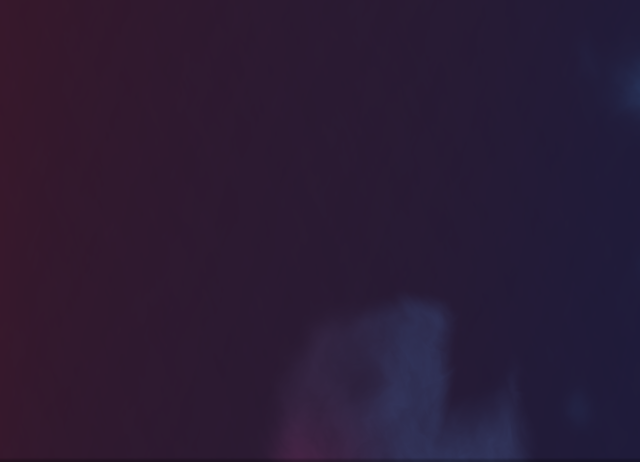
Write a Shadertoy shader that draws this background.

```glsl
// A dim wine-to-navy gradient with a soft plume of smoke rising from the
// lower edge and a few faint blue wisps at the right. Smoke shapes are smooth
// edge masks, bent and textured by layered sine waves.

#define WINE vec3(0.204, 0.094, 0.170)
#define PLUM vec3(0.160, 0.104, 0.200)
#define NAVY vec3(0.121, 0.107, 0.228)
#define SMOKE_BLUE vec3(0.196, 0.212, 0.365)
#define SMOKE_MAUVE vec3(0.226, 0.172, 0.296)
#define SMOKE_PINK vec3(0.315, 0.155, 0.298)
#define WISP_BLUE vec3(0.160, 0.225, 0.385)
#define TILT 0.12
#define EDGE_WARP 0.014
#define TEXTURE_DEPTH 0.32
#define MOTTLE 0.0028

// Layered sines, each octave bent by the last; roughly -1 to 1
float billow(vec2 p) {
    float sum = 0.0;
    float weight = 0.5;
    for (int i = 0; i < 5; i++) {
        p += 0.6 * sin(p.yx * 1.3 + float(i) * 1.7);
        sum += weight * sin(p.x) * cos(p.y);
        p = mat2(1.5, 1.1, -1.1, 1.5) * p;
        weight *= 0.6;
    }
    return sum;
}

// Upright streaks: layered sines that stay aligned with the axes
float streaks(vec2 p) {
    float sum = 0.0;
    float weight = 0.5;
    for (int i = 0; i < 4; i++) {
        float phase = float(i) * 2.3;
        sum += weight * sin(p.x + 1.2 * sin(p.y * 0.23 + phase))
                      * cos(p.y * 0.45 + 1.5 * sin(p.x * 0.37 + phase));
        p *= 1.83;
        weight *= 0.7;
    }
    return sum;
}

// Soft elliptical spot
float glow(vec2 p, vec2 center, vec2 radius) {
    vec2 d = (p - center) / radius;
    return exp(-dot(d, d));
}

// Wine at the left, navy gathering at the lower right
vec3 backdrop(vec2 uv) {
    float t = uv.x + TILT * (0.5 - uv.y);
    float warm = pow(clamp(1.0 - t / 0.62, 0.0, 1.0), 1.4);
    vec3 color = mix(PLUM, WINE, warm);
    color.r += 0.012 * exp(-uv.x / 0.05);
    return mix(color, NAVY, smoothstep(0.52, 1.10, t));
}

// Tall column with a steep left flank and a rounded top
float column(vec2 q) {
    float left = 0.398 + 0.10 * q.y + 0.42 * q.y * q.y;
    float past = max(q.x - 0.65, 0.0);
    float top = 0.362 - 0.14 * max(0.65 - q.x, 0.0) - 12.0 * past * past;
    float topSoft = mix(0.080, 0.045, smoothstep(0.50, 0.64, q.x));
    float sides = smoothstep(left - 0.005, left + 0.062, q.x)
                * (1.0 - smoothstep(0.678, 0.718, q.x));
    return sides * smoothstep(-0.012, topSoft, top - q.y);
}

// Low skirt of smoke to the right of the column, with a thin rising thread
float skirt(vec2 q) {
    float right = 0.850 - 0.18 * q.y;
    float top = 0.135 + 0.05 * glow(q, vec2(0.80, q.y), vec2(0.025, 1.0));
    float body = smoothstep(0.58, 0.70, q.x)
               * (1.0 - smoothstep(right - 0.05, right, q.x))
               * (1.0 - smoothstep(top - 0.13, top + 0.025, q.y));
    float thread = 0.32 * glow(q, vec2(0.803, 0.13), vec2(0.009, 0.065));
    return max(0.88 * body, thread);
}

void mainImage(out vec4 fragColor, in vec2 fragCoord) {
    vec2 uv = fragCoord / iResolution.xy;
    vec2 p = fragCoord / iResolution.y;
    vec3 color = backdrop(uv) + MOTTLE * streaks(p * 48.0);

    // Bend the smoke coordinates
    vec2 bend = vec2(billow(p * 17.0), billow(p * 17.0 + 4.3));
    vec2 q = uv + EDGE_WARP * bend;
    float fiber = 0.6 * billow(p * 21.0 + bend) + 0.6 * streaks(p * 42.0 + bend);

    // Main plume: dimmer on the left, with a dark hollow inside
    float strength = mix(0.60, 0.80, smoothstep(0.54, 0.64, uv.x));
    float density = max(column(q) * strength, skirt(q));
    density *= 1.0 - 0.45 * glow(q, vec2(0.565, 0.17), vec2(0.030, 0.055));
    density *= 1.0 - 0.18 * smoothstep(0.12, 0.34, uv.y);
    density *= 1.0 + TEXTURE_DEPTH * fiber;
    vec3 smoke = mix(SMOKE_MAUVE, SMOKE_BLUE, smoothstep(0.48, 0.65, q.x));
    smoke = mix(smoke, SMOKE_PINK, glow(uv, vec2(0.46, -0.02), vec2(0.10, 0.12)));
    color = mix(color, smoke, clamp(density, 0.0, 1.0));

    // Detached wisps near the right side
    float wisps = 0.72 * glow(q, vec2(1.01, 0.81), vec2(0.045, 0.065))
                + 0.12 * glow(q, vec2(0.92, 0.87), vec2(0.020, 0.050))
                + 0.26 * glow(q, vec2(0.902, 0.12), vec2(0.020, 0.033))
                + 0.13 * glow(q, vec2(1.00, 0.42), vec2(0.015, 0.035));
    wisps *= 1.0 + TEXTURE_DEPTH * fiber;
    color = mix(color, WISP_BLUE, clamp(wisps, 0.0, 1.0));

    // Thin shade along the lower edge
    color *= mix(0.72, 1.0, smoothstep(0.002, 0.011, uv.y));
    fragColor = vec4(color, 1.0);
}
```
